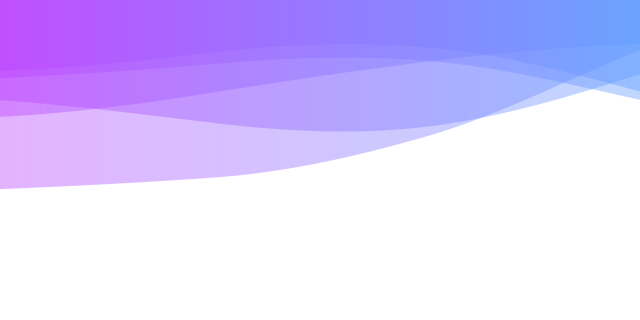
Give the GLSL for this background, as a Shadertoy shader.

```glsl
// Translucent waves hanging from the top edge over a white ground.
// Each wave is a smooth cubic curve; all share one violet-to-blue gradient,
// and the colour deepens wherever the layers overlap.

const vec3 GROUND = vec3(1.0);
const vec3 VIOLET = vec3(0.735, 0.25, 1.0);
const vec3 BLUE = vec3(0.37, 0.61, 1.0);
const float LAYER_OPACITY = 0.4;
const int WAVE_COUNT = 5;

// Depth below the top edge at x = 0, 1/3, 2/3, 1, in canvas heights.
const vec4 DEPTHS[WAVE_COUNT] = vec4[WAVE_COUNT](
    vec4(0.591, 0.555, 0.426, 0.156),
    vec4(0.313, 0.384, 0.396, 0.232),
    vec4(0.365, 0.289, 0.193, 0.138),
    vec4(0.245, 0.200, 0.190, 0.312),
    vec4(0.221, 0.164, 0.148, 0.286));

// Change of depth per third of the width at the same places.
const vec4 SLOPES[WAVE_COUNT] = vec4[WAVE_COUNT](
    vec4(-0.027, -0.047, -0.193, -0.273),
    vec4(0.047, 0.080, -0.080, -0.213),
    vec4(-0.033, -0.107, -0.083, -0.020),
    vec4(-0.040, -0.060, 0.053, 0.147),
    vec4(-0.020, -0.080, 0.053, 0.180));

// Cubic Hermite curve through four evenly spaced knots.
float waveDepth(float x, vec4 depth, vec4 slope) {
    float s = clamp(x, 0.0, 1.0) * 3.0;
    int i = min(int(s), 2);
    float t = s - float(i);
    float u = 1.0 - t;
    return mix(depth[i], depth[i + 1], t * t * (3.0 - 2.0 * t))
         + t * u * (slope[i] * u - slope[i + 1] * t);
}

void mainImage(out vec4 fragColor, in vec2 fragCoord) {
    vec2 uv = fragCoord / iResolution.xy;
    float depth = 1.0 - uv.y;
    float edge = 0.75 / iResolution.y;

    vec3 tint = mix(VIOLET, BLUE, uv.x);
    vec3 color = GROUND;

    // Stack the layers from the deepest wave upward.
    for (int i = 0; i < WAVE_COUNT; i++) {
        float rim = waveDepth(uv.x, DEPTHS[i], SLOPES[i]);
        float cover = 1.0 - smoothstep(-edge, edge, depth - rim);
        color = mix(color, tint, LAYER_OPACITY * cover);
    }

    fragColor = vec4(color, 1.0);
}
```
